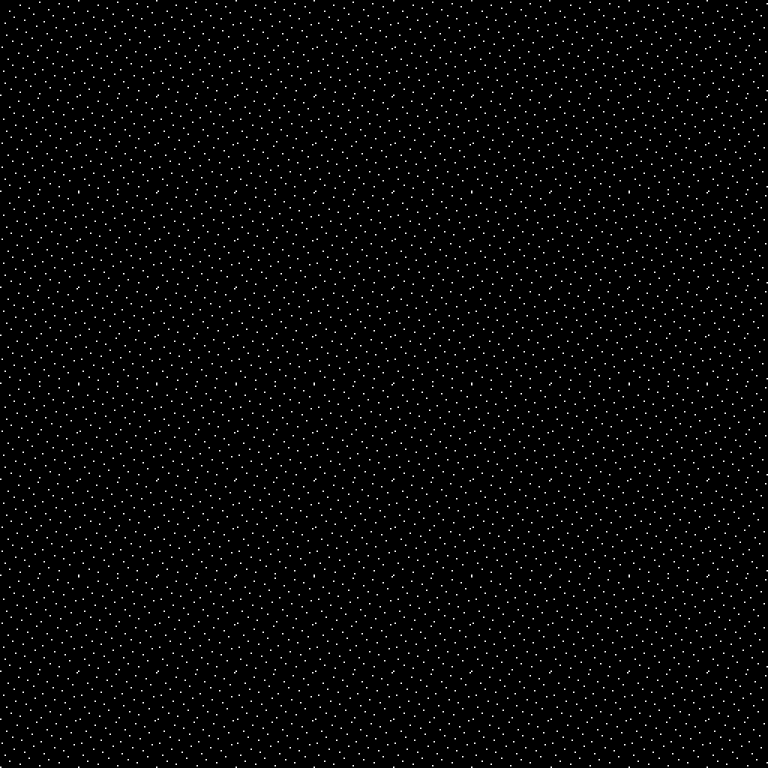
A WebGL 2 fragment shader for this pattern:

```glsl
#version 300 es
precision highp float;
precision highp int;

#define POINT_COUNT 5000
#define GRID 512.0
#define DOT_SIZE 1.0
#define BITS 13
#define BACKGROUND vec3(0.0)
#define DOT_COLOUR vec3(1.0)

uniform vec2 u_resolution;
out vec4 outColour;

// Van der Corput sequence: mirrors the binary digits of i about the point.
float radicalInverse(int i) {
    float value = 0.0;
    float weight = 0.5;
    for (int b = 0; b < BITS; b++) {
        value += weight * float((i >> b) & 1);
        weight *= 0.5;
    }
    return value;
}

// Hammersley point i, snapped to the centre of its grid cell.
vec2 dotCentre(int i) {
    float column = float((i * int(GRID)) / POINT_COUNT);
    float row = floor(radicalInverse(i) * GRID);
    return vec2(column, row) + 0.5;
}

// Share of a pixel covered by a square dot, in grid units.
float squareCoverage(vec2 offset, vec2 pixel) {
    vec2 edge = clamp(0.5 + (0.5 * DOT_SIZE - abs(offset)) / pixel, 0.0, 1.0);
    return edge.x * edge.y;
}

void main() {
    vec2 position = gl_FragCoord.xy / u_resolution * GRID;
    vec2 pixel = GRID / u_resolution;

    // Only points in this column and its two neighbours can reach the pixel.
    float pointsPerColumn = float(POINT_COUNT) / GRID;
    float column = floor(position.x);
    int first = max(int(floor((column - 1.0) * pointsPerColumn)), 0);
    int last = min(int(ceil((column + 2.0) * pointsPerColumn)), POINT_COUNT - 1);

    float coverage = 0.0;
    for (int i = first; i <= last; i++) {
        coverage += squareCoverage(position - dotCentre(i), pixel);
    }

    outColour = vec4(mix(BACKGROUND, DOT_COLOUR, min(coverage, 1.0)), 1.0);
}
```
